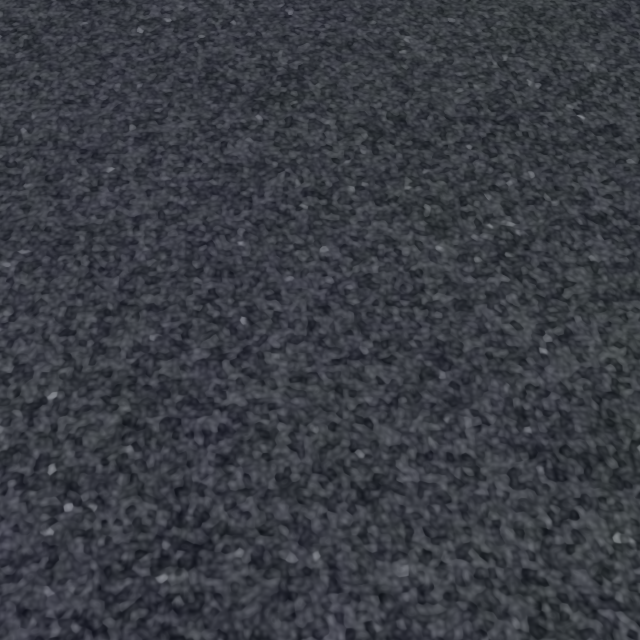
Write a WebGL 1 fragment shader that draws this texture.

```glsl
precision highp float;
// Dark blue-grey asphalt receding from the viewer, with soft grains and pale chips.

uniform vec2 u_resolution;

const float GRAINS = 190.0;    // grain density on the ground plane
const float HORIZON = 2.5;     // height of the vanishing line
const float TILT = 2.3;        // foreshortening of the ground
const float MEAN_TONE = 0.234;

vec3 hash3(vec2 p) {
  vec3 q = fract(p.xyx * vec3(0.1031, 0.1030, 0.0973));
  q += dot(q, q.yxz + 33.33);
  return fract((q.xxy + q.yzz) * q.zyx);
}

// Smooth value noise in -1..1
float valueNoise(vec2 p) {
  vec2 cell = floor(p);
  vec2 f = fract(p);
  f = f * f * (3.0 - 2.0 * f);
  float low = mix(hash3(cell).x, hash3(cell + vec2(1.0, 0.0)).x, f.x);
  float high = mix(hash3(cell + vec2(0.0, 1.0)).x, hash3(cell + vec2(1.0)).x, f.x);
  return 2.0 * mix(low, high, f.y) - 1.0;
}

// Squared distance in an ellipse stretched along the given angle
float ellipseDistance(vec2 offset, float angle, float stretch) {
  vec2 axis = vec2(cos(angle), sin(angle));
  vec2 local = vec2(dot(offset, axis), dot(offset, vec2(-axis.y, axis.x)));
  local *= vec2(1.0 / stretch, stretch);
  return dot(local, local);
}

// Blended grains: x = tone, y = coverage (low in the crevices)
vec2 grainField(vec2 p, float softness) {
  vec2 cell = floor(p);
  float toneSum = 0.0;
  float weightSum = 0.0001;
  for (int j = -1; j <= 1; j++) {
    for (int i = -1; i <= 1; i++) {
      vec2 id = cell + vec2(float(i), float(j));
      vec3 place = hash3(id);
      vec3 look = hash3(id + 417.0);
      vec2 center = id + 0.5 + 0.8 * (place.xy - 0.5);
      float angle = -0.6 + 2.6 * (place.z - 0.5);
      float weight = exp(-softness * ellipseDistance(p - center, angle, 1.25));
      float paleChip = 2.5 * pow(look.y, 60.0);
      toneSum += weight * (2.0 * look.x - 1.0 + paleChip);
      weightSum += weight;
    }
  }
  return vec2(toneSum / weightSum, min(weightSum, 1.0));
}

// Ground coordinates under a simple perspective
vec2 groundPlane(vec2 uv) {
  float depth = 1.0 / (HORIZON - uv.y);
  return GRAINS * depth * vec2(uv.x - 0.5, TILT) + vec2(200.0, 0.0);
}

// Blue-grey stone, drifting between bluish and greenish
vec3 stoneColor(float tone, float blueness) {
  return vec3(tone - 0.012 + 0.004 * blueness, tone - 0.003 * blueness,
              tone + 0.028 + 0.014 * blueness);
}

void main() {
  vec2 uv = gl_FragCoord.xy / u_resolution;
  vec2 ground = groundPlane(uv);

  // Grains, fine grit and broad worn patches
  vec2 grain = grainField(ground, 7.0);
  float grit = valueNoise(ground * 1.6 + 31.0);
  float patches = valueNoise(ground * 0.16 + 70.0);
  float relief = 0.09 * grain.x + 0.06 * (grain.y - 0.45) + 0.045 * grit;
  float contrast = mix(1.12, 0.78, uv.y);
  float tone = MEAN_TONE + contrast * relief + 0.012 * patches;

  // Colour drift across the surface
  float blueness = 0.5 * valueNoise(uv * 6.0 + 12.0) + 0.5 * valueNoise(ground * 0.4 + 150.0);
  blueness += 0.7 * (0.5 - uv.x) - 0.3 * (uv.y - 0.5);

  gl_FragColor = vec4(stoneColor(tone, blueness), 1.0);
}
```
